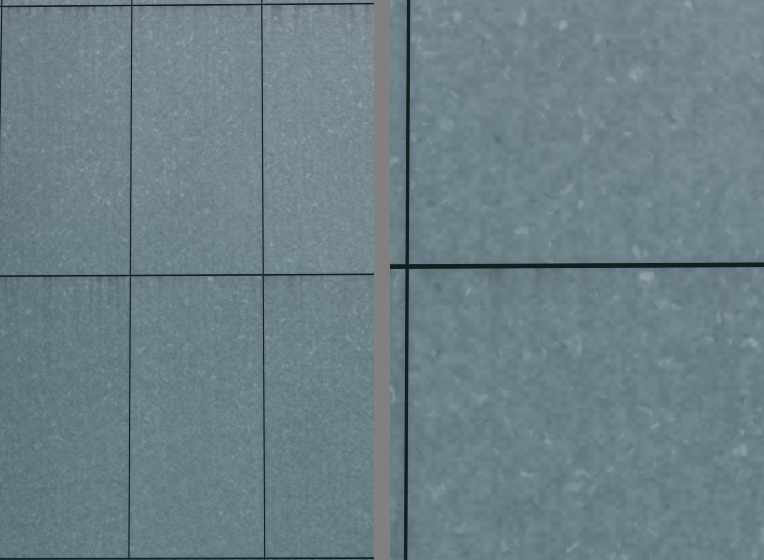
Left: the whole. Right: its middle third, enlarged.
Write a Shadertoy shader that draws this texture.

```glsl
float hash(vec2 p) {
    return fract(sin(dot(p, vec2(127.1, 311.7))) * 43758.5453);
}

float noise(vec2 p) {
    vec2 i = floor(p), f = fract(p);
    f = f * f * (3.0 - 2.0 * f);
    return mix(mix(hash(i), hash(i + vec2(1, 0)), f.x),
               mix(hash(i + vec2(0, 1)), hash(i + vec2(1, 1)), f.x), f.y);
}

// Pale angular flecks, one at most per jittered grid cell
float flecks(vec2 p, float scale, float density, float seed) {
    vec2 g = p * scale;
    g += 0.45 * (vec2(noise(g * 3.0 + seed), noise(g * 3.0 + seed + 40.0)) - 0.5);
    float soft = 0.07 + scale / iResolution.y;
    float sum = 0.0;
    for (int j = -1; j <= 1; j++)
    for (int i = -1; i <= 1; i++) {
        vec2 cell = floor(g) + vec2(i, j);
        vec2 id = cell + seed;
        vec2 d = g - cell - vec2(hash(id + 3.1), hash(id + 7.7));
        float angle = 6.2832 * hash(id + 11.3);
        d = mat2(cos(angle), -sin(angle), sin(angle), cos(angle)) * d;
        d.x *= 0.45 + 0.5 * hash(id + 17.9);
        float radius = mix(0.07, 0.21, hash(id + 23.5));
        float shape = 1.0 - smoothstep(radius - soft, radius + soft, length(d));
        sum += shape * step(hash(id), density) * mix(0.3, 1.0, hash(id + 29.0));
    }
    return min(sum, 1.0);
}

float seam(float dist, float halfWidth) {
    float aa = 0.6 / iResolution.y;
    return 1.0 - smoothstep(halfWidth - aa, halfWidth + aa, dist);
}

void mainImage(out vec4 fragColor, in vec2 fragCoord) {
    vec2 p = fragCoord / iResolution.y;
    vec2 uv = fragCoord / iResolution.xy;
    p.x = uv.x * 0.667;

    // Panel grid, narrowing upward, with slightly tilted rows
    float panelWidth = mix(0.2422, 0.2318, p.y);
    float h = p.y - 0.0026 - (p.x - 0.333) * (0.002 + 0.0058 * p.y);
    vec2 grid = vec2((p.x - 0.351) / panelWidth + 0.5, h * (1.9276 + 0.097 * h));
    vec2 panel = floor(grid);
    vec2 local = grid - panel;
    vec2 toSeam = abs(grid - round(grid)) * vec2(panelWidth, 0.495);

    // Sky sheen: greener below, paler and bluer toward the upper right
    float sheen = smoothstep(0.1, 1.15, p.y + 0.25 * (uv.x - 0.5));
    vec3 color = mix(vec3(0.405, 0.495, 0.525), vec3(0.485, 0.545, 0.59), sheen);
    color *= 1.0 + 0.025 * (hash(panel + 5.0) - 0.5);
    color *= 1.0 - 0.05 * smoothstep(0.25, 0.0, uv.x);
    color *= 1.0 + 0.03 * (noise(p * 9.0 + panel * 13.0) - 0.5);

    // Fine mineral grain
    float grain = noise(p * 310.0) + 0.7 * noise(p * 150.0 + 31.0) - 0.85;
    color += 0.052 * grain;

    // Flecks gather in loose clusters
    float cluster = smoothstep(0.2, 0.8, noise(p * 14.0 + 70.0));
    float pale = 0.75 * flecks(p, 75.0, 0.14 + 0.22 * cluster, 3.0);
    pale = max(pale, 0.5 * flecks(p, 125.0, 0.15 + 0.2 * cluster, 57.0));
    color += vec3(0.15, 0.14, 0.13) * pale * mix(0.65, 1.0, smoothstep(0.0, 0.5, p.y));
    color -= 0.05 * flecks(p, 110.0, 0.16, 91.0);

    // Rain streaks hanging from each upper edge
    float streak = noise(vec2(p.x * 190.0, panel.y * 9.0 + p.y * 5.0));
    float hang = exp(-(1.0 - local.y) * mix(12.0, 45.0, hash(panel + 2.0)));
    color *= 1.0 - 0.16 * hang * smoothstep(0.4, 0.9, streak);
    color *= 1.0 - 0.03 * streak * smoothstep(0.4, 1.0, local.y);

    // Shaded edges and dark open joints
    color *= 1.0 - 0.1 * exp(-min(toSeam.x, toSeam.y) * 350.0);
    float joint = max(seam(toSeam.x, 0.0010), seam(toSeam.y, 0.0014));
    color = mix(color, vec3(0.07, 0.12, 0.12), joint);

    fragColor = vec4(color, 1.0);
}
```
